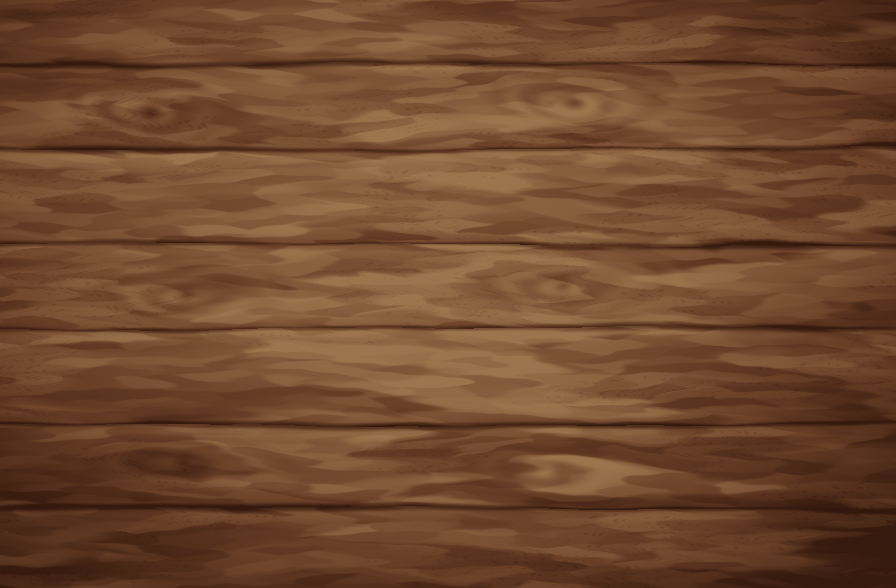
Write a Shadertoy shader that draws this texture.

```glsl
// Seven weathered horizontal wooden planks with painted grain, knots and a warm central glow.

const vec3 DARK_WOOD  = vec3(0.235, 0.112, 0.062);
const vec3 MID_WOOD   = vec3(0.415, 0.25, 0.152);
const vec3 LIGHT_WOOD = vec3(0.61, 0.46, 0.305);

// Lengths are fractions of the canvas height.
const int   SEAM_COUNT   = 6;
const float FIRST_SEAM   = 0.135;
const float PLANK_PITCH  = 0.153;
const float SEAM_STAGGER = 0.010;
const float SEAM_WIDTH   = 0.0036;
const float SEAM_DEPTH   = 0.40;
const vec2  BROAD_STROKE = vec2(3.8, 30.0);  // cells per unit
const vec2  FINE_STROKE  = vec2(11.0, 66.0);
const vec2  PIT_DENSITY  = vec2(70.0, 110.0);
const float PIT_DEPTH    = 0.10;
const vec2  KNOT_SIZE    = vec2(0.11, 0.036);
const vec2  GLOW_CENTER  = vec2(0.47, 0.57);
const vec2  GLOW_RADIUS  = vec2(0.50, 0.55);
const float GLOW_PEAK    = 0.85;
const float GLOW_FALLOFF = 0.40;
const float GRAIN_CONTRAST = 0.70;

float hash(vec2 p) {
    return fract(sin(dot(p, vec2(127.1, 311.7))) * 43758.5);
}

vec2 hash2(vec2 p) {
    return vec2(hash(p), hash(p + 19.3));
}

// Smooth cellular noise: each cell is a flat dab with its own tone.
float strokes(vec2 p) {
    vec2 cell = floor(p);
    float tone = 0.0, total = 0.0;
    for (int j = -1; j <= 1; j++)
    for (int i = -1; i <= 1; i++) {
        vec2 c = cell + vec2(i, j);
        vec2 d = c + hash2(c) - p;
        float w = exp(-16.0 * dot(d, d));
        tone += w * hash(c + 7.7);
        total += w;
    }
    return tone / total;
}

// Small scattered soft dots, one in some of the cells.
float pits(vec2 p) {
    vec2 cell = floor(p);
    vec2 d = fract(p) - 0.35 - 0.3 * hash2(cell);
    float radius = 0.4 * hash(cell + 3.1);
    return (1.0 - smoothstep(radius * 0.2, radius + 0.12, length(d))) * step(0.4, hash(cell + 5.9));
}

float seamHeight(float i, float x) {
    float wobble = 0.0028 * sin(3.1 * x + 2.3 * i) + 0.0016 * sin(11.0 * x + 4.0 * i)
                 + 0.0008 * sin(29.0 * x + 7.0 * i);
    return FIRST_SEAM + PLANK_PITCH * i - SEAM_STAGGER * mod(i, 2.0) + wobble;
}

// The seam swells, thins and partly fades along its length.
float seamLine(float dist, float i, float x) {
    float swell = 0.6 * sin(4.0 * x + 5.0 * i) + 0.4 * sin(13.0 * x + i + 2.0 * sin(5.0 * x));
    float w = SEAM_WIDTH * (1.0 + 0.6 * swell);
    return (1.0 - smoothstep(0.0, w * 1.7 + 0.0015, dist)) * (0.78 + 0.22 * swell);
}

vec3 woodColor(float t) {
    t = clamp(t, 0.0, 1.0) * 2.0;
    return mix(mix(DARK_WOOD, MID_WOOD, min(t, 1.0)), LIGHT_WOOD, max(t - 1.0, 0.0));
}

void mainImage(out vec4 fragColor, in vec2 fragCoord) {
    vec2 uv = fragCoord / iResolution.xy;
    float aspect = iResolution.x / iResolution.y;
    vec2 p = vec2(uv.x * aspect, uv.y);

    // Plank index and distances to its lower and upper seams
    float plank = 0.0;
    for (int i = 0; i < SEAM_COUNT; i++)
        plank += step(seamHeight(float(i), p.x), p.y);
    float above = p.y - seamHeight(plank - 1.0, p.x);
    float below = seamHeight(plank, p.x) - p.y;

    // Knots on every other plank spread the grain around them
    vec2 grain = p;
    float knotted = mod(plank, 2.0), rings = 0.0, eyes = 0.0;
    for (int k = 0; k < 2; k++) {
        vec2 id = vec2(plank, float(k));
        vec2 jitter = hash2(id + 2.0) - 0.5;
        float middle = FIRST_SEAM + PLANK_PITCH * (plank - 0.5) - 0.5 * SEAM_STAGGER;
        vec2 d = p - vec2((0.20 + 0.45 * id.y + 0.08 * jitter.x) * aspect, middle + 0.03 * jitter.y);
        d.y += 0.006 * sin(14.0 * d.x + 5.0 * plank);
        vec2 q = d / KNOT_SIZE;
        float r = length(q) + 0.14 * sin(3.0 * q.x + 2.0 * q.y);
        float reach = knotted * exp(-0.7 * r * r);
        grain.y -= 0.75 * d.y * reach;
        rings += reach * sin(8.0 * r + 1.5 * sin(2.0 * q.x + plank));
        eyes += knotted * exp(-dot(q * q, vec2(40.0, 8.0)));
    }

    // Layered sines bend the strokes and fray their edges
    float seed = plank * 4.7;
    grain.y += 0.008 * sin(6.0 * p.x + seed + 1.5 * sin(2.7 * p.x + seed));
    grain.y += 0.003 * sin(19.0 * p.x + 30.0 * p.y + seed);
    grain.y += 0.0012 * sin(73.0 * p.x + 4.0 * sin(60.0 * p.y));
    grain.x += 0.024 * sin(95.0 * p.y + seed) + 0.012 * sin(260.0 * p.y + 9.0 * p.x);
    grain += plank * vec2(7.3, 3.1);

    float broad = strokes(grain * BROAD_STROKE);
    float fine = strokes(grain * FINE_STROKE + 40.0);
    float wear = smoothstep(0.5, 0.75, strokes(grain * vec2(5.0, 18.0) + 90.0));

    // Tone: central glow, grain, knots and pits
    vec2 g = (uv - GLOW_CENTER) / GLOW_RADIUS;
    float tone = GLOW_PEAK - GLOW_FALLOFF * dot(g, g);
    tone += GRAIN_CONTRAST * (0.58 * broad + 0.42 * fine - 0.5);
    tone += 0.12 * rings - 0.25 * eyes - PIT_DEPTH * wear * pits(grain * PIT_DENSITY);

    // Plank edges: shaded foot, lit top and dark seam
    tone -= 0.20 * exp(-above / 0.012);
    tone += 0.07 * exp(-pow((below - 0.014) / 0.009, 2.0));
    float seam = max(seamLine(above, plank - 1.0, p.x), seamLine(below, plank, p.x));
    tone -= SEAM_DEPTH * seam;

    vec3 color = woodColor(tone) * (1.0 - 0.15 * seam);
    color *= 1.0 - 0.10 * smoothstep(1.0, 2.0, dot(g, g));
    fragColor = vec4(color, 1.0);
}
```
